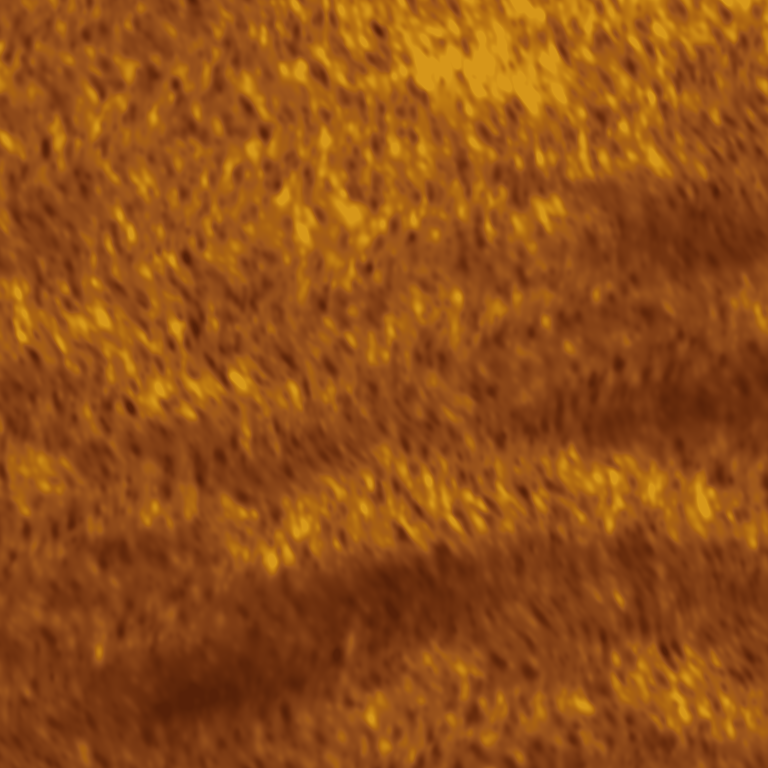
Reproduce this texture procedurally as a WebGL 2 fragment shader.

```glsl
#version 300 es
precision highp float;
// Draws amber, fine-grained fibre with slanted flecks and broad horizontal shading.

uniform vec2 u_resolution;
out vec4 fragColor;

// Flecks: cells per canvas height (across, along) and lean in radians
const vec2 FLECK_CELLS = vec2(68.0, 35.0);
const vec2 FINE_CELLS = vec2(104.0, 66.0);
const vec2 FIBRE_CELLS = vec2(88.0, 13.0);
const float FLECK_LEAN = 0.40;
const float FLECK_GAIN = 0.60;
const float FINE_GAIN = 0.27;
const float FIBRE_GAIN = 0.16;

// Broad shading
const vec2 BAND_CELLS = vec2(2.6, 8.5);
const vec2 STREAK_CELLS = vec2(5.5, 19.0);
const float BAND_GAIN = 0.48;
const float STREAK_GAIN = 0.28;
const vec2 SLOPE = vec2(0.35, 1.25);
const vec2 GLOW_CENTER = vec2(0.60, 0.93);
const vec2 GLOW_RADIUS = vec2(0.26, 0.13);
const float GLOW_GAIN = 0.85;
const float BASE_TONE = -0.08;

// Colour ramp, dark to bright, over a tone in standard deviations
const int STEPS = 8;
const float STOPS[STEPS] = float[](-2.5, -1.5, -0.65, 0.05, 0.65, 1.2, 1.95, 2.9);
const vec3 TONES[STEPS] = vec3[](
    vec3(0.34, 0.13, 0.03), vec3(0.42, 0.18, 0.05),
    vec3(0.50, 0.24, 0.08), vec3(0.56, 0.29, 0.10),
    vec3(0.62, 0.34, 0.11), vec3(0.66, 0.38, 0.07),
    vec3(0.74, 0.47, 0.07), vec3(0.84, 0.59, 0.10));

vec3 hash3(vec2 cell) {
    vec3 h = fract(cell.xyx * vec3(0.1031, 0.1030, 0.0973));
    h += dot(h, h.yzx + 33.33);
    return fract((h.xxy + h.yzz) * h.zyx);
}

// Cellular noise: soft signed spots, one per cell, with about unit deviation
float spots(vec2 p, float seed) {
    vec2 cell = floor(p);
    float sum = 0.0;
    for (int y = -1; y <= 1; y++) {
        for (int x = -1; x <= 1; x++) {
            vec2 id = cell + vec2(x, y);
            vec3 rnd = hash3(id + seed);
            vec2 d = id + rnd.xy - p;
            sum += (2.0 * rnd.z - 1.0) * exp(-5.0 * dot(d, d));
        }
    }
    return 3.1 * sum;
}

vec3 ramp(float tone) {
    vec3 color = TONES[0];
    for (int i = 1; i < STEPS; i++) {
        float t = clamp((tone - STOPS[i - 1]) / (STOPS[i] - STOPS[i - 1]), 0.0, 1.0);
        color = mix(color, TONES[i], t);
    }
    return color;
}

// Wavy horizontal bands, brighter to the top, with one wide glow
float shading(vec2 p) {
    vec2 q = p;
    q.y += 0.018 * sin(5.0 * p.x + 1.0) + 0.008 * sin(13.0 * p.x + 4.0 * p.y);
    q.x += 0.030 * sin(11.0 * p.y + 2.0);
    vec2 g = (q - GLOW_CENTER) / GLOW_RADIUS;
    return BASE_TONE + dot(p - 0.5, SLOPE)
        + BAND_GAIN * spots(q * BAND_CELLS, 17.0)
        + STREAK_GAIN * spots(q * STREAK_CELLS, 59.0)
        + GLOW_GAIN * exp(-dot(g, g));
}

// Short leaning flecks over finer grain and faint upright fibres
float grain(vec2 p) {
    vec2 q = p;
    q.x += 0.016 * sin(10.0 * p.y + 5.0 * p.x) + 0.004 * sin(37.0 * p.y - 19.0 * p.x);
    float c = cos(FLECK_LEAN);
    float s = sin(FLECK_LEAN);
    vec2 leaned = vec2(c * q.x + s * q.y, c * q.y - s * q.x);
    return FLECK_GAIN * spots(leaned * FLECK_CELLS, 101.0)
        + FINE_GAIN * spots(leaned * FINE_CELLS, 233.0)
        + FIBRE_GAIN * spots(q * FIBRE_CELLS, 307.0);
}

void main() {
    vec2 p = gl_FragCoord.xy / u_resolution.y;
    float broad = shading(p);
    // Flecks fade in the shadows and stand out in the light
    float relief = mix(0.45, 1.25, smoothstep(-1.5, 1.1, broad));
    fragColor = vec4(ramp(broad + relief * grain(p)), 1.0);
}
```
